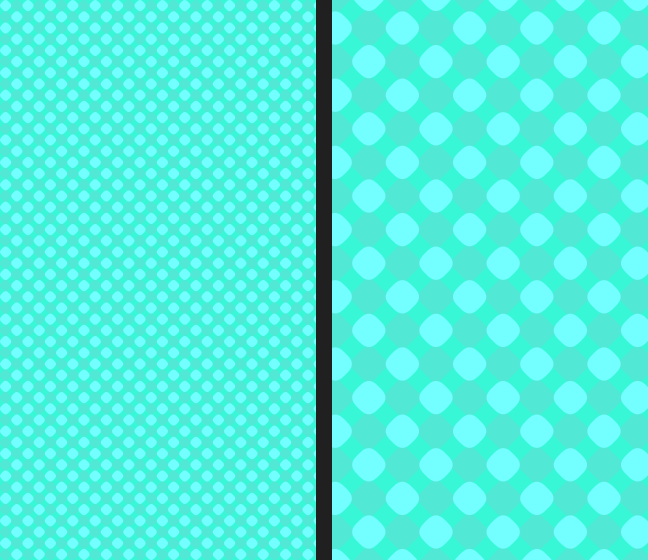
Left: the whole. Right: its middle third, enlarged.
A WebGL 1 fragment shader for this pattern:

```glsl
precision highp float;

uniform vec2 u_resolution;

const float TILES_DOWN = 25.0;    // dots in one column over the canvas height
const float DOT_RADIUS = 0.312;   // in units of the diagonal dot spacing
const float DOT_POWER = 3.0;      // 2 is a circle, more is squarer
const float BAND_HALF = 0.187;    // half width of the diagonal bands
const vec3 DOT_COLOR = vec3(0.45, 1.0, 1.0);
const vec3 GAP_COLOR = vec3(0.32, 0.91, 0.84);
const vec3 BAND_COLOR = vec3(0.22, 0.97, 0.84);

// Coverage of a shape from its signed distance, negative inside
float coverage(float dist, float pixel) {
  return clamp(0.5 - dist / pixel, 0.0, 1.0);
}

// Rounded square with sides along the axes
float superellipse(vec2 p, float radius) {
  vec2 powered = pow(abs(p) + 1e-4, vec2(DOT_POWER));
  return pow(powered.x + powered.y, 1.0 / DOT_POWER) - radius;
}

void main() {
  // Diagonal axes, with one dot per unit square
  vec2 tile = gl_FragCoord.xy * TILES_DOWN / u_resolution.y;
  vec2 diagonal = vec2(tile.x + tile.y, tile.x - tile.y + 0.5);
  vec2 cell = fract(diagonal + 0.5) - 0.5;
  float pixel = 1.41421 * TILES_DOWN / u_resolution.y;

  // Crossing bands with a dot on every crossing
  float bands = min(abs(cell.x), abs(cell.y)) - BAND_HALF;
  float dots = superellipse(cell, DOT_RADIUS);

  vec3 color = mix(GAP_COLOR, BAND_COLOR, coverage(bands, pixel));
  color = mix(color, DOT_COLOR, coverage(dots, pixel));
  gl_FragColor = vec4(color, 1.0);
}
```
